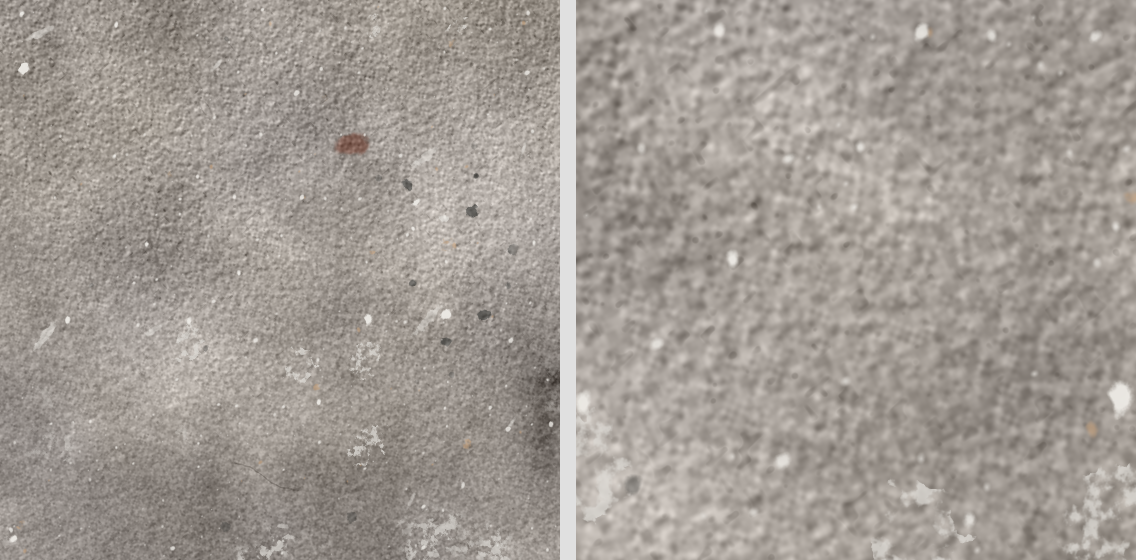
Left, the full canvas; right, a detail of the centre.
This texture is drawn by a WebGL 2 fragment shader. Its source:

```glsl
#version 300 es
precision highp float;
// Weathered grey concrete with gritty relief, paint specks, scuffs, oil drops and rust.
uniform vec2 u_resolution;
out vec4 fragColor;

float hash(vec2 p) {
  return fract(sin(dot(p, vec2(127.1, 311.7))) * 43758.5453);
}

float noise(vec2 p) {
  vec2 i = floor(p), f = fract(p);
  f = f * f * (3.0 - 2.0 * f);
  return mix(mix(hash(i), hash(i + vec2(1, 0)), f.x),
             mix(hash(i + vec2(0, 1)), hash(i + vec2(1, 1)), f.x), f.y);
}

mat2 rotation(float a) {
  return mat2(cos(a), -sin(a), sin(a), cos(a));
}

float fbm(vec2 p) {
  float sum = 0.0, amp = 0.533;
  for (int i = 0; i < 4; i++) {
    sum += amp * noise(p);
    p = mat2(1.6, 1.2, -1.2, 1.6) * p + 17.3;
    amp *= 0.5;
  }
  return sum;
}

// Slope of the surface towards a light at the upper left
float relief(vec2 p, float turn) {
  mat2 r = rotation(turn);
  return noise(r * (p + vec2(0.3, -0.35))) - noise(r * (p - vec2(0.3, -0.35)));
}

// Soft elliptical patch
float patchAt(vec2 p, vec2 center, vec2 radius) {
  vec2 d = (p - center) / radius;
  return exp(-dot(d, d));
}

// Scattered marks, at most one per cell: share of filled cells, radius and stretch
float marks(vec2 p, float cells, float share, float radius, float stretch, float seed) {
  vec2 g = p * cells, id = floor(g) + seed;
  vec2 center = 0.3 + 0.4 * vec2(hash(id + 3.1), hash(id + 7.7));
  vec2 d = rotation(1.1 + 1.5 * (hash(id + 11.9) - 0.5)) * (fract(g) - center) / cells;
  d.x /= stretch;
  float size = radius * mix(0.35, 1.0, pow(hash(id + 5.3), 2.0));
  float edge = size * (0.4 + 1.1 * fbm(p * 120.0 + seed));
  return step(hash(id), share) * smoothstep(-0.0017, 0.0017, edge - length(d));
}

void main() {
  vec2 p = gl_FragCoord.xy / u_resolution.y;
  vec2 warped = p + 0.05 * (vec2(fbm(p * 9.0), fbm(p * 9.0 + 40.0)) - 0.5);

  // Broad cloudy tone
  float tone = 0.27 * (fbm(p * 3.2 + 5.0) - 0.5) + 0.16 * (fbm(p * 13.0 + 30.0) - 0.5);
  tone += 0.05 * smoothstep(0.1, 0.6, p.y) - 0.043;
  tone += 0.08 * patchAt(warped, vec2(0.83, 0.78), vec2(0.16, 0.2));
  tone += 0.08 * patchAt(warped, vec2(0.38, 0.36), vec2(0.16, 0.1));
  tone -= 0.09 * patchAt(warped, vec2(0.57, 0.42), vec2(0.12, 0.09));
  tone -= 0.09 * patchAt(warped, vec2(0.25, 0.98), vec2(0.2, 0.1));
  tone -= 0.18 * patchAt(warped, vec2(0.97, 0.23), vec2(0.04, 0.1));
  tone -= 0.15 * patchAt(warped, vec2(1.0, 0.32), vec2(0.06, 0.02));

  // Gritty relief, rougher towards the top
  float rough = mix(0.6, 1.25, smoothstep(0.15, 0.8, p.y + 0.6 * (fbm(p * 5.0) - 0.5)));
  float grit = 0.12 * relief(p * 190.0, 0.6) + 0.08 * relief(p * 120.0 + 9.0, 1.1);
  float grain = 0.13 * (noise(rotation(0.4) * p * 290.0) - 0.5);
  grain += 0.08 * (noise(rotation(0.9) * p * 150.0 + 50.0) - 0.5);
  float pits = smoothstep(0.77, 0.95, noise(rotation(0.7) * p * 150.0 + 80.0));
  tone += rough * (grit - 0.08 * pits) + grain;

  // Faint worn ring and a hairline crack
  float ring = abs(length(warped - vec2(0.235, 0.46)) - 0.075);
  tone -= 0.05 * smoothstep(0.012, 0.0, ring) * noise(p * 30.0);
  float crack = abs(p.y - 0.16 + 0.35 * (p.x - 0.45) - 0.04 * (fbm(p * 14.0) - 0.5));
  float span = smoothstep(0.40, 0.43, p.x) * smoothstep(0.56, 0.50, p.x);
  tone -= 0.10 * span * smoothstep(0.0025, 0.0005, crack);

  float warmth = fbm(p * 4.0 + 70.0) - 0.5 + 0.5 * (p.y - 0.5);
  vec3 color = vec3(0.606, 0.579, 0.554) + tone + vec3(0.008, 0.002, -0.022) * warmth;

  // Oil drops, gathered on the right
  float oily = patchAt(p, vec2(0.78, 0.54), vec2(0.14, 0.22));
  float oil = marks(p, 17.0, 0.33, 0.012, 1.1, 21.0) * smoothstep(0.25, 0.5, oily);
  oil = max(oil, 0.6 * marks(p, 9.0, 0.04, 0.011, 1.0, 63.0));
  color = mix(color, vec3(0.27, 0.27, 0.26) + grit, 0.7 * oil);

  // Rust stain and small ochre flecks
  float flaky = smoothstep(0.35, 0.65, fbm(p * 75.0));
  float rust = patchAt(warped, vec2(0.63, 0.745), vec2(0.032, 0.025)) + 0.5 * (fbm(p * 60.0) - 0.5);
  color = mix(color, vec3(0.47, 0.31, 0.26) + grit, 0.75 * smoothstep(0.3, 0.65, rust));
  float ochre = marks(p, 8.0, 0.10, 0.013, 1.2, 91.0) * flaky;
  ochre = max(ochre, marks(p, 38.0, 0.015, 0.003, 1.4, 37.0));
  color = mix(color, vec3(0.80, 0.63, 0.46), 0.5 * ochre);

  // Broken chalky scuffs
  float chalk = smoothstep(0.47, 0.68, fbm(p * 100.0 + 12.0));
  float scuff = smoothstep(0.0, 1.0, marks(warped, 7.0, 0.22, 0.03, 1.4, 54.0)) * chalk;
  float worn = smoothstep(0.56, 0.74, fbm(p * 9.0 + 90.0)) * smoothstep(0.5, 0.0, p.y);
  color = mix(color, vec3(0.87, 0.86, 0.84), max(0.75 * scuff, 0.7 * worn * chalk));

  // White paint: streaks, splashes and tiny specks
  float streak = marks(p, 6.0, 0.22, 0.008, 4.5, 18.0) * (0.2 + 0.6 * fbm(p * 90.0));
  float paint = marks(p, 13.0, 0.12, 0.0085, 1.5, 45.0);
  paint = max(paint, 0.85 * marks(p, 27.0, 0.07, 0.0045, 1.3, 72.0));
  float specks = marks(p, 60.0, 0.07, 0.0022, 1.2, 29.0);
  color = mix(color, vec3(0.93, 0.92, 0.90), max(max(streak, 0.95 * paint), 0.6 * specks));

  fragColor = vec4(clamp(color, 0.0, 1.0), 1.0);
}
```
